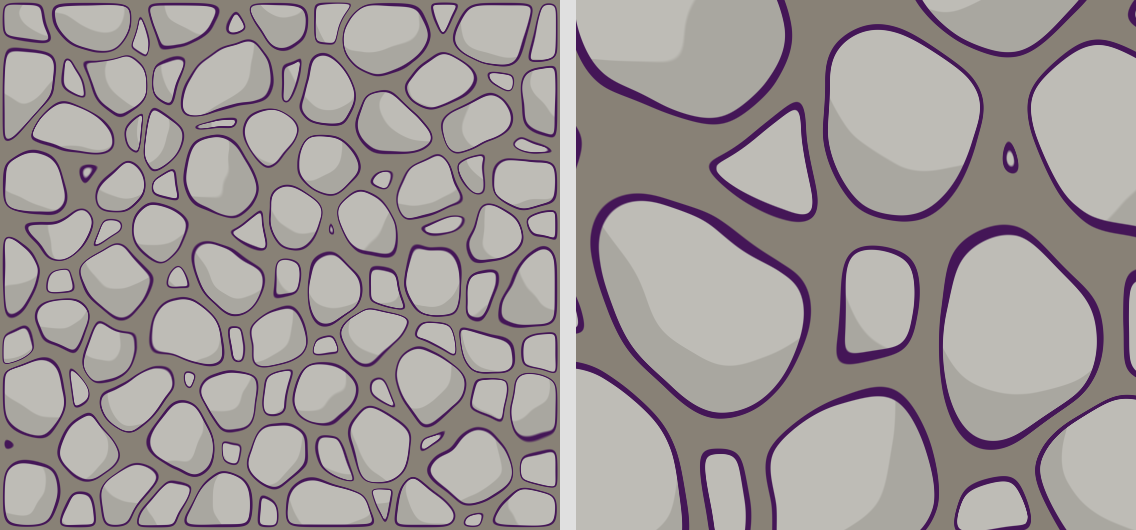
Left: the whole. Right: its middle third, enlarged.
Write a Shadertoy shader that draws this texture.

```glsl
// Cartoon paving: irregular rounded stones with purple ink outlines in brown mortar.
// A weighted Voronoi diagram alternates large and small sites; a soft minimum of the
// distances to the cell walls rounds each stone, and an offset disc splits light from shade.

const vec2 GRID = vec2(11.0, 10.0);
const vec3 MORTAR = vec3(0.535, 0.505, 0.462);
const vec3 INK = vec3(0.265, 0.085, 0.340);
const vec3 LIT = vec3(0.744, 0.738, 0.714);
const vec3 SHADE = vec3(0.664, 0.655, 0.628);

vec3 hash3(vec2 p) {
    vec3 q = fract(p.xyx * vec3(0.1031, 0.1030, 0.0973));
    q += dot(q, q.yxz + 33.33);
    return fract((q.xxy + q.yzz) * q.zyx);
}

vec2 noise2(vec2 p) {
    vec2 i = floor(p), f = fract(p);
    f = f * f * (3.0 - 2.0 * f);
    vec2 low = mix(hash3(i).xy, hash3(i + vec2(1, 0)).xy, f.x);
    vec2 high = mix(hash3(i + vec2(0, 1)).xy, hash3(i + vec2(1, 1)).xy, f.x);
    return mix(low, high, f.y) - 0.5;
}

// Site position in xy, weight (stone size) in z
vec3 stoneSite(vec2 cell) {
    vec3 h = hash3(cell + 17.0);
    bool large = mod(cell.x + cell.y, 2.0) < 0.5;
    float weight = large ? 0.45 + 0.42 * h.z : 0.04 + 0.46 * h.z;
    return vec3(cell + 0.5 + 0.7 * (h.xy - 0.5), weight);
}

bool onGrid(vec2 cell) {
    return all(greaterThanEqual(cell, vec2(0))) && all(lessThan(cell, GRID));
}

float power(vec2 p, vec3 site) {
    vec2 r = p - site.xy;
    return dot(r, r) - site.z;
}

void mainImage(out vec4 fragColor, in vec2 fragCoord) {
    vec2 p = fragCoord / iResolution.xy * GRID;
    float pixel = GRID.y / iResolution.y;

    // Bend the plane so the walls curve
    vec2 q = p + 0.55 * noise2(p * 0.85 + 40.0) + 0.07 * noise2(p * 2.6 + 70.0);

    // Find the owning stone
    vec2 home = clamp(floor(q), vec2(0), GRID - 1.0), owner = home;
    vec3 site = stoneSite(home);
    float best = 1e5;
    for (int y = -2; y <= 2; y++)
    for (int x = -2; x <= 2; x++) {
        vec2 cell = home + vec2(x, y);
        if (!onGrid(cell)) continue;
        vec3 s = stoneSite(cell);
        float d = power(q, s);
        if (d < best) { best = d; site = s; owner = cell; }
    }

    // Soft minimum over the canvas border and the walls to all neighbours
    float size = site.z / 0.87;
    float k = mix(18.0, 7.5, size);
    vec2 low = exp(-k * p), high = exp(-k * (GRID - p));
    float sum = low.x + low.y + high.x + high.y;
    vec2 slope = low - high;
    for (int y = -2; y <= 2; y++)
    for (int x = -2; x <= 2; x++) {
        vec2 cell = owner + vec2(x, y);
        if ((x == 0 && y == 0) || !onGrid(cell)) continue;
        vec3 s = stoneSite(cell);
        vec2 toOwner = site.xy - s.xy;
        float span = max(length(toOwner), 0.05);
        float e = exp(-k * (power(q, s) - best) / (2.0 * span));
        sum += e;
        slope += e * toOwner / span;
    }
    float gap = mix(0.045, 0.055, size);
    float edge = (-log(sum) / k - gap) / max(length(slope) / sum, 0.5);

    // Light and shade, split by a disc pushed away from the dark side
    vec3 h = hash3(owner + 91.0);
    float angle = -1.57 + 2.6 * (h.x - 0.5);
    vec2 darkSide = vec2(cos(angle), sin(angle));
    float disc = length(q - site.xy + 0.55 * darkSide) - 0.68 - 0.28 * h.y;
    disc += 0.16 * noise2(q * 2.3 + 9.0).x;
    vec3 stone = mix(LIT, SHADE, smoothstep(-pixel, pixel, disc));

    // Ink line of uneven width around the stone
    float line = mix(0.032, 0.046, size) * (1.0 + 0.8 * noise2(p * 1.8 + 23.0).y);
    vec3 color = mix(MORTAR, INK, smoothstep(-0.7 * pixel, 0.7 * pixel, edge));
    color = mix(color, stone, smoothstep(-0.7 * pixel, 0.7 * pixel, edge - line));
    fragColor = vec4(color, 1.0);
}
```
